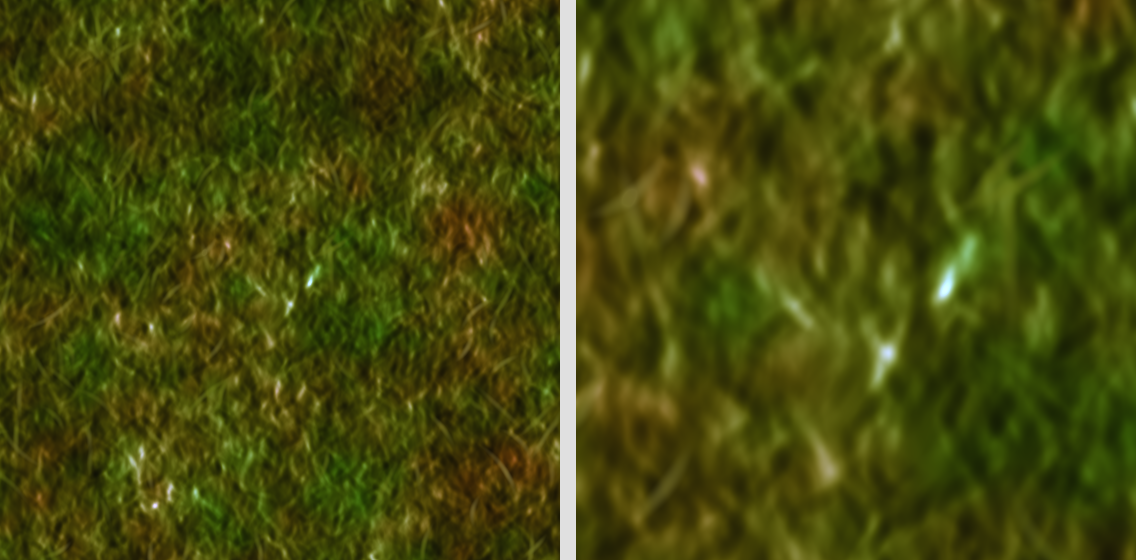
Left, the full canvas; right, a detail of the centre.
A Shadertoy shader for this texture:

```glsl
const float BASE_TONE = 0.238;
const float BLADE_CONTRAST = 0.31;
const float PATCH_CONTRAST = 0.19;
const float HUE_VARIATION = 0.16;
const float BLADE_REACH = 0.9;     // half length, in cells
const float BLADE_BEND = 0.4;
const float LEAN_SPREAD = 1.25;    // radians either side of upright
const float HIGHLIGHT_SHARE = 0.1;
const float HIGHLIGHT_STRENGTH = 0.6;
const int BLADE_LAYERS = 14;
const int HIGHLIGHT_LAYERS = 3;
const vec3 LUSH_BLADE = vec3(0.43, 0.48, 0.09);
const vec3 DRY_BLADE = vec3(0.58, 0.53, 0.27);

vec3 hash3(vec2 cell, float seed) {
    vec3 q = fract(vec3(cell.xyx + seed * 7.31) * vec3(0.1031, 0.1030, 0.0973));
    q += dot(q, q.yxz + 33.33);
    return fract((q.xxy + q.yzz) * q.zyx);
}

// Cellular scatter of bent soft strokes.
// x: signed light and dark sum, y: sparse highlight coverage.
vec2 strokes(vec2 p, float cells, float width, float seed) {
    p = p * cells + seed * 3.7;
    vec2 home = floor(p);
    vec2 sum = vec2(0.0);
    for (int j = -1; j <= 1; j++) {
        for (int i = -1; i <= 1; i++) {
            vec2 cell = home + vec2(i, j);
            vec3 place = hash3(cell, seed);
            vec3 look = hash3(cell, seed + 41.0);

            float lean = (place.z + look.x - 1.0) * LEAN_SPREAD;
            vec2 along = vec2(sin(lean), cos(lean));
            vec2 d = p - cell - place.xy;
            float t = dot(d, along);
            float side = dot(d, vec2(along.y, -along.x));
            side -= (look.y - 0.5) * 2.0 * BLADE_BEND * t * t * (1.0 - width);

            vec2 q = vec2(t / BLADE_REACH, side / width);
            float body = max(0.0, 1.0 - dot(q, q));
            body *= body;
            float rare = step(1.0 - HIGHLIGHT_SHARE, look.z) * (0.5 + 0.5 * place.z);
            sum += body * vec2(2.0 * look.z - 1.0, rare);
        }
    }
    return sum;
}

// Broad round blotches, made of strokes as wide as they are long.
float blotches(vec2 p, float cells, float seed) {
    return strokes(p, cells, BLADE_REACH, seed).x;
}

vec3 grassColor(float tone, float warmth) {
    float glow = max(0.0, tone - 0.235);
    vec3 color = vec3(tone, tone * 1.04, 0.018 + 2.8 * glow * glow);
    return color * (1.0 + warmth * HUE_VARIATION * vec3(1.0, -0.55, 0.3));
}

void mainImage(out vec4 fragColor, in vec2 fragCoord) {
    vec2 p = fragCoord / iResolution.y;

    // Shaded hollows and sunlit tufts
    float patches = blotches(p, 5.0, 1.0) + blotches(p, 9.0, 2.0) + blotches(p, 17.0, 3.0);

    // Green and dry areas
    float warmth = blotches(p, 4.0, 4.0) + blotches(p, 9.0, 5.0) + 0.7 * blotches(p, 24.0, 6.0);

    // Overlapping blades, from long and thin to short and stubby
    float blades = 0.0;
    for (int i = 0; i < BLADE_LAYERS; i++) {
        float k = float(i) / float(BLADE_LAYERS - 1);
        blades += strokes(p, mix(11.0, 46.0, k), mix(0.12, 0.36, k), 10.0 + float(i)).x;
    }

    float tone = BASE_TONE * exp(blades * BLADE_CONTRAST + patches * PATCH_CONTRAST);
    vec3 color = grassColor(tone, warmth);

    // Sparse bright blades and pale straw
    vec3 bladeColor = mix(LUSH_BLADE, DRY_BLADE, smoothstep(-0.3, 1.2, warmth));
    for (int i = 0; i < HIGHLIGHT_LAYERS; i++) {
        float k = float(i);
        float cover = strokes(p, 13.0 + 7.0 * k, 0.09 + 0.05 * k, 30.0 + k).y;
        color = mix(color, bladeColor, min(cover, 1.0) * HIGHLIGHT_STRENGTH);
    }

    fragColor = vec4(clamp(color, 0.0, 1.0), 1.0);
}
```
